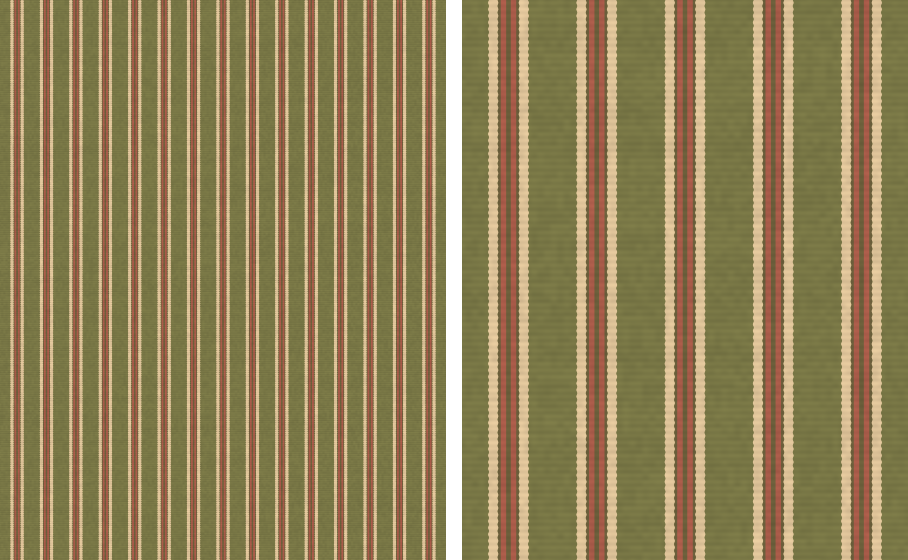
Left: the whole. Right: its middle third, enlarged.
This texture is drawn by a Shadertoy shader. Its source:

```glsl
// Woven ticking: olive cloth with evenly repeated vertical stripe groups.
// Each group is mirrored about its axis: two cream bands around two thin red lines.
// Fine weft rows, thread noise and faint slubs give the woven surface.

float hash(vec2 p) {
    vec3 q = fract(p.xyx * vec3(0.1031, 0.1030, 0.0973));
    q += dot(q, q.yzx + 33.33);
    return fract((q.x + q.y) * q.z);
}

float noise(vec2 p) {
    vec2 i = floor(p), f = fract(p);
    f = f * f * (3.0 - 2.0 * f);
    return mix(mix(hash(i), hash(i + vec2(1, 0)), f.x),
               mix(hash(i + vec2(0, 1)), hash(i + vec2(1, 1)), f.x), f.y);
}

// Coverage of a line with the given centre and half width
float band(float d, float centre, float halfWidth, float soft) {
    return 1.0 - smoothstep(-soft, soft, abs(d - centre) - halfWidth);
}

void mainImage(out vec4 fragColor, in vec2 fragCoord) {
    vec2 uv = fragCoord / iResolution.xy;
    const float repeats = 15.16;
    float soft = 0.6 * repeats / iResolution.x;

    // Weft rows; they fade out when too fine for the canvas
    float weftFade = clamp(iResolution.y / 256.0 - 1.0, 0.0, 1.0);
    float weft = sin(uv.y * 256.0 * 6.28319) * weftFade;

    // Distance from the axis of the nearest group, one unit per repeat
    float d = abs(fract((uv.x - 0.5) * repeats + 0.5) - 0.5);

    // Stripes, with cream edges notched by the weft
    vec3 olive = vec3(0.470, 0.463, 0.270);
    vec3 cream = vec3(0.865, 0.760, 0.595);
    vec3 red = vec3(0.660, 0.355, 0.285);
    vec3 color = mix(olive, vec3(0.42, 0.37, 0.23), band(d, 0.0, 0.12, soft));
    color = mix(color, red, band(d, 0.057, 0.031, soft));
    color = mix(color, cream, band(d, 0.173, 0.053 + 0.005 * weft, soft));

    // Thread grain, weft ribs and broad horizontal slubs
    float grain = noise(uv * vec2(204.0, 256.0)) - 0.5;
    float slub = noise(uv * vec2(9.0, 90.0)) - 0.5;
    color *= 1.0 + 0.07 * grain + 0.025 * weft + 0.03 * slub;

    fragColor = vec4(color, 1.0);
}
```
